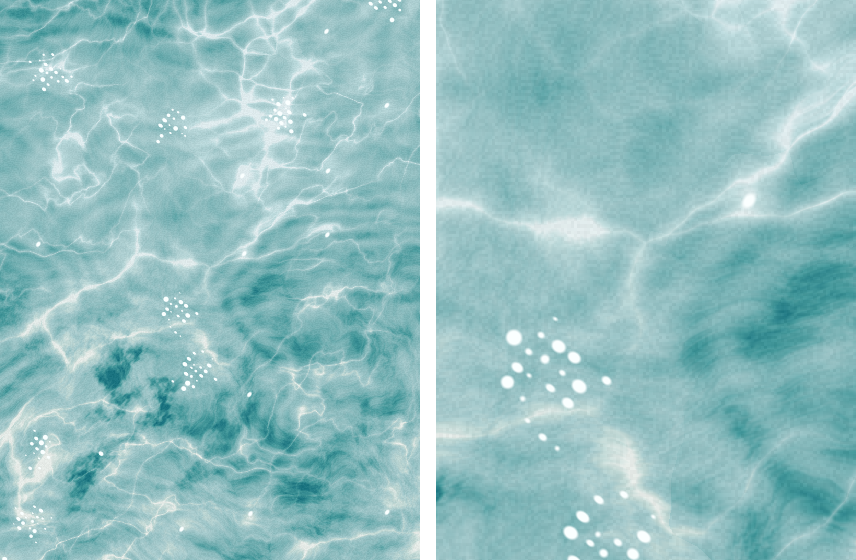
Left: the whole. Right: its middle third, enlarged.
Reproduce this texture procedurally as a WebGL 1 fragment shader.

```glsl
precision highp float;
// Sunlit shallow water: layered sines give tones, ripples and fine strands of
// light, warped cellular edges give the caustic web, jittered grids the glints.
// All parts add to one tone value, which a six-colour ramp turns into colour.
uniform vec2 u_resolution;

// Palette, dark to light
const vec3 ABYSS = vec3(0.10, 0.45, 0.50);
const vec3 DEEP  = vec3(0.26, 0.59, 0.60);
const vec3 TEAL  = vec3(0.46, 0.69, 0.70);
const vec3 WATER = vec3(0.56, 0.74, 0.75);
const vec3 PALE  = vec3(0.65, 0.79, 0.80);
const vec3 MIST  = vec3(0.73, 0.85, 0.86);
const vec3 FOAM  = vec3(0.87, 0.92, 0.93);
const vec3 GLINT = vec3(0.98, 1.0, 1.0);
const vec3 SAND_TINT = vec3(0.03, 0.0, -0.025);

// Tuning
const float TONE_OFFSET = -0.82;
const float BROAD_CONTRAST = 0.68;
const float RIPPLE_CONTRAST = 0.36;
const float ROCK_CONTRAST = 0.44;
const float CAUSTIC_GAIN = 2.5;
const float STRAND_GAIN = 2.2;
const float SHADOW_GAIN = 2.2;
const float WARP = 0.06;
const vec2 WEB_SCALE = vec2(2.6, 4.2);
const vec2 FINE_WEB_SCALE = vec2(8.0, 15.0);
const float GLINT_SCALE = 62.0;
const float CLUSTER_SCALE = 2.6;
const float SPARKLE_SCALE = 6.0;
const float GRAIN_SCALE = 384.0;
const float GRAIN = 0.045;
const mat2 TURN = mat2(0.8, 0.6, -0.6, 0.8);

float hash(vec2 p) {
  return fract(sin(dot(p, vec2(127.1, 311.7))) * 43758.5);
}

vec2 hash2(vec2 p) {
  return vec2(hash(p), hash(p + 57.3));
}

// Layered, mutually bent sines; centred on zero
float waves(vec2 p, float gain) {
  float sum = 0.0, amp = 1.0;
  for (int i = 0; i < 6; i++) {
    p = TURN * p + 1.7;
    sum += amp * sin(p.x + 1.3 * sin(p.y * 0.8 + float(i)));
    p *= 1.9;
    amp *= gain;
  }
  return sum;
}

// Cellular noise: nearest distance, distance to the cell edge, cell value
vec3 cellular(vec2 p) {
  vec2 base = floor(p), near = vec2(8.0), next = vec2(9.0);
  float value = 0.0;
  for (int y = -1; y <= 1; y++) {
    for (int x = -1; x <= 1; x++) {
      vec2 cell = base + vec2(float(x), float(y));
      vec2 to = cell + hash2(cell) - p;
      if (dot(to, to) < dot(near, near)) {
        next = near;
        near = to;
        value = hash(cell + 19.7);
      } else if (dot(to, to) < dot(next, next)) {
        next = to;
      }
    }
  }
  float edge = 0.5 * (dot(next, next) - dot(near, near)) / max(length(next - near), 0.05);
  return vec3(length(near), edge, value);
}

// Bright core with a soft halo around cell edges
float lightWeb(vec2 p, float core, float halo) {
  float edge = cellular(p).y;
  return 0.7 * exp(-edge / core) + 0.4 * exp(-edge / halo);
}

// Thin curved filaments where a wave field crosses zero
float strands(vec2 p) {
  return exp(-abs(waves(p, 0.45)) / 0.13);
}

float caustics(vec2 p, vec2 bend) {
  float strength = smoothstep(-0.8, 1.2, waves(p * 7.0 + 4.0, 0.5));
  float web = lightWeb((p + WARP * bend) * TURN * WEB_SCALE, 0.03, 0.12);
  float fineZone = smoothstep(0.75, 1.25, p.y + 0.12 * bend.x);
  float fine = lightWeb((p + 0.7 * WARP * bend.yx) * FINE_WEB_SCALE, 0.06, 0.15);
  return web * strength + 0.6 * fine * fineZone * (0.25 + strength);
}

// Clustered hard glints, slightly elongated
float glints(vec2 p) {
  vec2 g = TURN * p * GLINT_SCALE;
  vec2 cell = floor(g);
  vec3 group = cellular((cell + 0.5) / GLINT_SCALE * CLUSTER_SCALE);
  float density = 0.95 * smoothstep(0.17, 0.04, group.x) * step(0.6, group.z);
  float radius = mix(0.2, 0.5, hash(cell + 3.1));
  vec2 away = g - cell - 0.5 - (hash2(cell + 7.9) - 0.5) * (1.0 - 2.0 * radius);
  float d = length(away * vec2(1.0, mix(1.0, 1.6, hash(cell + 11.3))));
  return smoothstep(radius, radius - 0.2, d) * step(hash(cell), density);
}

// Lone sparkles: x is the core, y the bloom
vec2 sparkles(vec2 p) {
  vec2 g = p * SPARKLE_SCALE;
  vec2 cell = floor(g);
  vec2 away = TURN * (g - cell - 0.5 - 0.4 * (hash2(cell + 31.0) - 0.5));
  float d = length(away * vec2(1.2, 0.8));
  return vec2(smoothstep(0.045, 0.018, d), exp(-70.0 * d * d)) * step(hash(cell + 5.5), 0.25);
}

vec3 ramp(float x) {
  vec3 c = mix(ABYSS, DEEP, clamp(x + 1.0, 0.0, 1.0));
  c = mix(c, TEAL, clamp(x, 0.0, 1.0));
  c = mix(c, WATER, clamp(x - 1.0, 0.0, 1.0));
  c = mix(c, PALE, clamp(x - 2.0, 0.0, 1.0));
  c = mix(c, MIST, clamp(x - 3.0, 0.0, 1.0));
  return mix(c, FOAM, clamp(x - 4.0, 0.0, 1.0));
}

void main() {
  vec2 p = gl_FragCoord.xy / u_resolution.x;
  vec2 bend = vec2(waves(p * 7.0, 0.5), waves(p * 7.0 + 9.0, 0.5));
  float lower = smoothstep(0.85, 0.45, p.y);

  // Broad tones, contour ripples and rough seabed
  float broad = waves(p * 6.0 + 2.0, 0.5);
  float ripple = sin(12.0 * waves(p * vec2(6.0, 9.0) + 6.0, 0.33));
  float rock = waves(p * vec2(24.0, 38.0) + 1.5 * bend, 0.72);
  float tone = TONE_OFFSET + BROAD_CONTRAST * broad + RIPPLE_CONTRAST * ripple
             + ROCK_CONTRAST * rock * mix(0.55, 1.0, lower);

  // Dark streaked hollows along a slanted zone
  vec2 slant = (p - vec2(0.3, 0.36)) * TURN;
  float zone = smoothstep(1.0, 0.3, length(slant / vec2(0.42, 0.34)));
  float hollow = smoothstep(0.2, 1.5, waves(slant * vec2(14.0, 24.0) + 3.0, 0.62));
  tone -= SHADOW_GAIN * hollow * zone;

  // Light
  float patches = smoothstep(-0.7, 1.0, waves(p * 8.0 + 21.0, 0.4));
  float threads = strands(p * vec2(13.0, 26.0) + bend) + 0.7 * strands(TURN * p * vec2(30.0, 17.0) + 5.0);
  vec2 sparkle = sparkles(p);
  tone += CAUSTIC_GAIN * caustics(p, bend) + STRAND_GAIN * patches * threads + sparkle.y;
  vec3 color = ramp(tone / 0.8 + 2.56);
  color += SAND_TINT * lower * smoothstep(0.2, 1.2, tone);
  color += GRAIN * (hash(floor(p * GRAIN_SCALE)) - 0.5);
  gl_FragColor = vec4(mix(color, GLINT, max(glints(p), sparkle.x)), 1.0);
}
```
